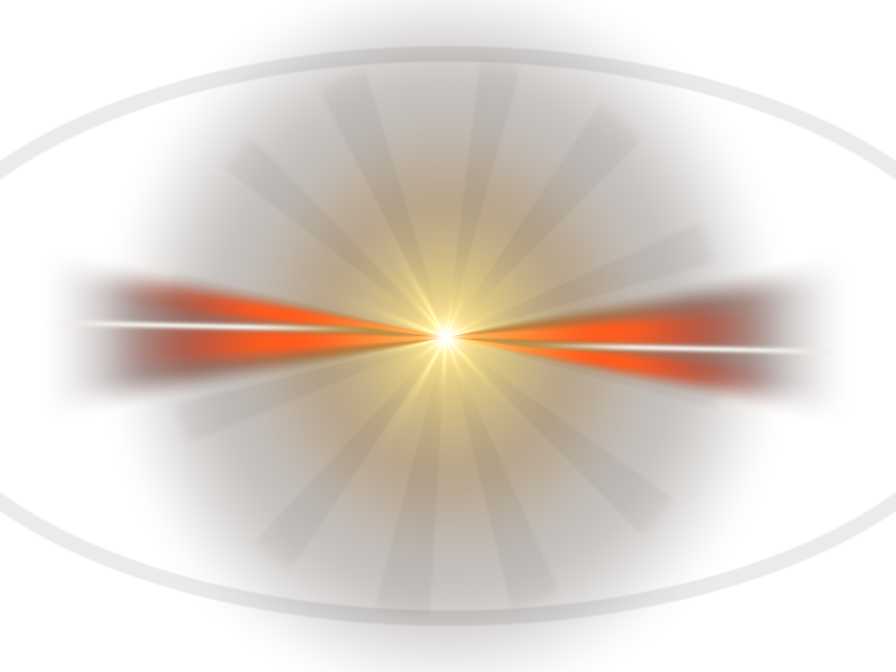
A WebGL 2 fragment shader for this background:

```glsl
#version 300 es
precision highp float;
// A white-hot spark in a tan halo, with twin fiery beams and a pale ellipse.
uniform vec2 u_resolution;
out vec4 fragColor;

float hash(float n) {
    n = fract(n * 0.1031);
    n *= n + 33.33;
    return fract(n * (n + n));
}

float bell(float x, float width) {
    x /= width;
    return exp(-x * x);
}

// Round glow: ochre core, tan body, grey rim, white outside.
vec3 halo(float r) {
    vec3 color = mix(vec3(0.84, 0.76, 0.49), vec3(0.72, 0.645, 0.545), smoothstep(0.03, 0.22, r));
    color = mix(color, vec3(0.77, 0.755, 0.745), smoothstep(0.17, 0.36, r));
    return mix(color, vec3(1.0), smoothstep(0.33, 0.55, r));
}

// Twelve faint sectors, jittered in angle and width.
float sectors(vec2 p, float r) {
    float turn = fract(atan(p.y, p.x) / 6.2831853 + 1.0) * 12.0 - 0.167;
    float id = mod(floor(turn), 12.0);
    float offset = abs(fract(turn) - 0.5 + 0.14 * (hash(id + 3.0) - 0.5));
    float halfWidth = 0.13 + 0.07 * hash(id + 17.0);
    float wedge = 1.0 - smoothstep(halfWidth - 0.025, halfWidth + 0.025, offset);
    return wedge * smoothstep(0.03, 0.14, r) * (1.0 - smoothstep(0.40, 0.43, r));
}

// Thin bright needles around the spark.
float needles(vec2 p, float r) {
    float angle = atan(p.y, p.x);
    float sum = 0.0;
    for (int i = 0; i < 14; i++) {
        float k = float(i);
        float direction = (k + 0.7 * hash(k + 5.0)) * 0.4488;
        float delta = abs(mod(angle - direction + 3.14159265, 6.2831853) - 3.14159265);
        sum += bell(delta, 0.07) * exp(-r / (0.02 + 0.035 * hash(k + 41.0)));
    }
    return sum;
}

// Bow-tie of smoke and fire, symmetric under a half turn.
vec3 beams(vec3 color, vec2 p, float r) {
    float d = abs(p.x);
    float y = p.y * (p.x < 0.0 ? -1.0 : 1.0);
    float slope = y / (d + 0.006);
    float reach = 1.0 - smoothstep(0.44, 0.61, d);
    float body = 1.0 - smoothstep(0.11, 0.235, abs(slope + 0.005));

    vec3 smoke = mix(vec3(0.62, 0.42, 0.18), vec3(0.53, 0.42, 0.38), smoothstep(0.1, 0.36, d));
    smoke = mix(smoke, vec3(0.68, 0.64, 0.64), smoothstep(0.36, 0.53, d));
    color = mix(color, smoke, body * reach * 0.9);

    float fire = max(bell(slope + 0.137, 0.055), bell(slope - 0.028, 0.078));
    vec3 flame = mix(vec3(1.0, 0.63, 0.27), vec3(1.0, 0.36, 0.12), smoothstep(0.03, 0.24, d));
    flame = mix(flame, vec3(0.85, 0.25, 0.14), smoothstep(0.26, 0.42, d));
    color = mix(color, flame, min(1.0, fire * 1.12) * (1.0 - smoothstep(0.24, 0.52, d)));

    // Fine seam between the two flames.
    float seam = y + 0.0215 * d + 0.009 * smoothstep(0.0, 0.16, d);
    vec3 seamColor = mix(vec3(0.70, 0.55, 0.27), vec3(0.93, 0.92, 0.90), smoothstep(0.10, 0.30, d));
    float line = bell(seam, 0.0048) * smoothstep(0.02, 0.12, d);
    return mix(color, seamColor, line * (1.0 - smoothstep(0.52, 0.60, d)));
}

void main() {
    vec2 canvas = (gl_FragCoord.xy - 0.5 * u_resolution) / u_resolution.y;
    vec2 p = canvas + vec2(0.003, 0.002);
    float r = length(p);

    vec3 color = halo(length(p * vec2(1.04, 0.97)));
    color *= 1.0 - 0.04 * sectors(p, r);

    // Wide ellipse, with distance estimated from its gradient.
    vec2 radii = vec2(0.823, 0.42);
    float k = length(canvas / radii);
    float ellipse = abs(k * (k - 1.0) / length(canvas / (radii * radii) + 1e-5));
    color *= 1.0 - 0.08 * (1.0 - smoothstep(0.009, 0.014, ellipse));

    color = beams(color, p, r);

    // Spark and its warm bloom.
    color += vec3(1.0, 0.85, 0.55) * (0.32 * exp(-r / 0.04) + 0.35 * needles(p, r));
    color = mix(color, vec3(1.0), bell(r, 0.021));
    fragColor = vec4(clamp(color, 0.0, 1.0), 1.0);
}
```
